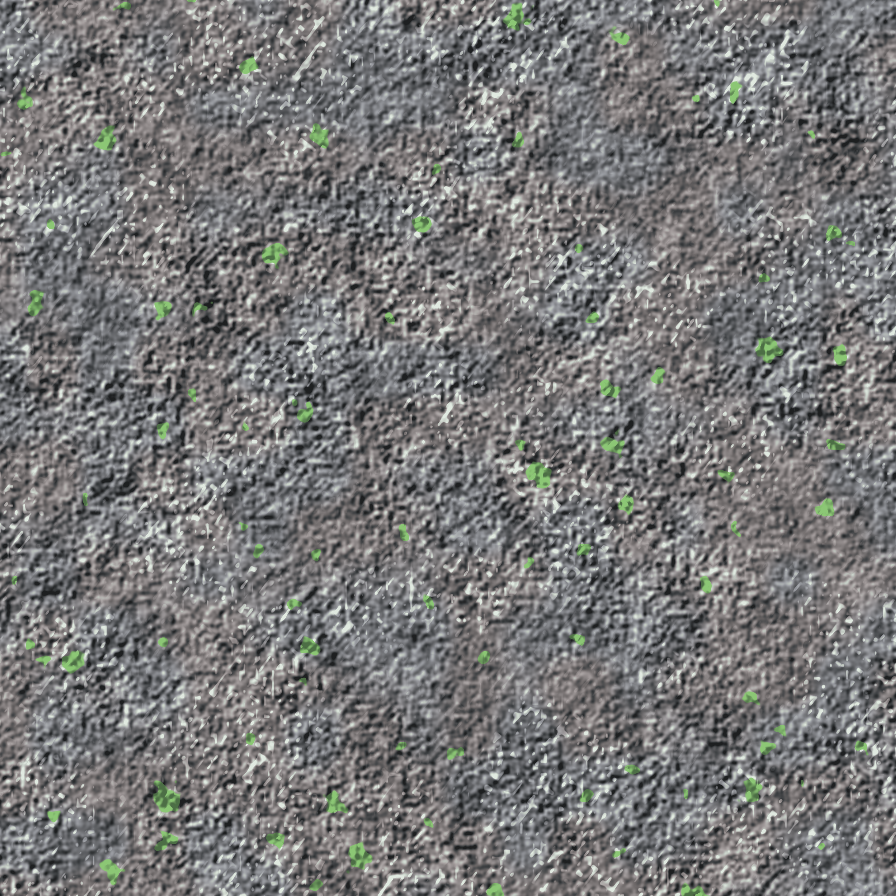
Give the GLSL for this texture, as a WebGL 1 fragment shader.

```glsl
precision highp float;
// Bare grey soil with fine gritty relief, pale straw flecks and small green sprouts.

uniform vec2 u_resolution;

const mat2 TURN = mat2(0.8, 0.6, -0.6, 0.8);

float hash(vec2 p) {
    vec3 q = fract(p.xyx * 0.1031);
    q += dot(q, q.yzx + 33.33);
    return fract((q.x + q.y) * q.z);
}

float noise(vec2 p) {
    vec2 cell = floor(p);
    vec2 f = fract(p);
    f = f * f * (3.0 - 2.0 * f);
    float low = mix(hash(cell), hash(cell + vec2(1.0, 0.0)), f.x);
    float high = mix(hash(cell + vec2(0.0, 1.0)), hash(cell + 1.0), f.x);
    return mix(low, high, f.y);
}

float soilHeight(vec2 p) {
    return noise(p * 190.0) + 0.6 * noise(TURN * p * 100.0 + 40.0);
}

// Soft round cover of sprouts scattered over a jittered grid.
float sproutCover(vec2 p) {
    vec2 g = p * 15.0;
    float cover = 0.0;
    for (int j = -1; j <= 1; j++) {
        for (int i = -1; i <= 1; i++) {
            vec2 cell = floor(g) + vec2(float(i), float(j)) + 60.0;
            vec2 centre = cell - 60.0 + vec2(hash(cell + 7.0), hash(cell + 31.0));
            float size = 0.12 + 0.25 * pow(hash(cell + 53.0), 2.0);
            float spot = 1.0 - smoothstep(0.2, 1.0, length(g - centre) / size);
            cover = max(cover, spot * step(0.62, hash(cell + 90.0)));
        }
    }
    return cover;
}

void main() {
    vec2 p = gl_FragCoord.xy / min(u_resolution.x, u_resolution.y) + 2.0;
    vec2 turned = TURN * p;

    // Broad patches of rough and smooth ground
    float patches = 0.6 * noise(p * 9.0) + 0.4 * noise(turned * 23.0);
    float rough = mix(0.75, 1.25, smoothstep(0.25, 0.75, patches));

    // Grit lit from the upper left, with clumps and shaded pits
    float relief = soilHeight(p) - soilHeight(p + vec2(-0.003, 0.003));
    float grit = 0.42 * relief
        + 0.25 * (noise(turned * 240.0) - 0.5)
        + 0.20 * (noise(turned * 75.0 + 11.0) - 0.5)
        + 0.16 * (noise(p * 35.0 + 5.0) - 0.5);
    float tone = 0.447 + rough * grit;

    // Sprouts with ragged leaf edges
    vec2 ragged = p + 0.012 * (vec2(noise(p * 80.0), noise(p * 80.0 + 37.0)) - 0.5);
    float cover = sproutCover(ragged);
    float leaf = smoothstep(0.62, 0.75, 0.7 * cover + 0.6 * noise(turned * 150.0 + 9.0));

    // Short straw flecks, thicker in patches and around sprouts
    float fleck = max(noise(turned * vec2(210.0, 130.0) + 70.0),
                      noise(p * vec2(220.0, 140.0) + 25.0) - 0.06);
    float straw = smoothstep(0.72, 0.9, fleck);
    straw *= 0.25 + 0.75 * smoothstep(0.4, 0.7, noise(turned * 13.0 + 3.0)) + 0.4 * cover;
    tone = clamp(tone + 0.34 * straw, 0.12, 0.9);

    // Cool shadows, mauve and bluish earth, pale highlights
    vec3 earth = mix(vec3(1.03, 0.985, 0.985), vec3(0.98, 0.995, 1.03),
                     smoothstep(0.3, 0.7, noise(p * 17.0 + 80.0)));
    earth = mix(vec3(0.95, 1.0, 1.04), earth, smoothstep(0.2, 0.42, tone));
    earth = mix(earth, vec3(0.98, 1.02, 0.98), smoothstep(0.6, 0.8, tone));
    vec3 green = mix(vec3(0.30, 0.43, 0.27), vec3(0.55, 0.78, 0.46),
                     smoothstep(0.25, 0.6, tone));

    gl_FragColor = vec4(mix(tone * earth, green, leaf), 1.0);
}
```
